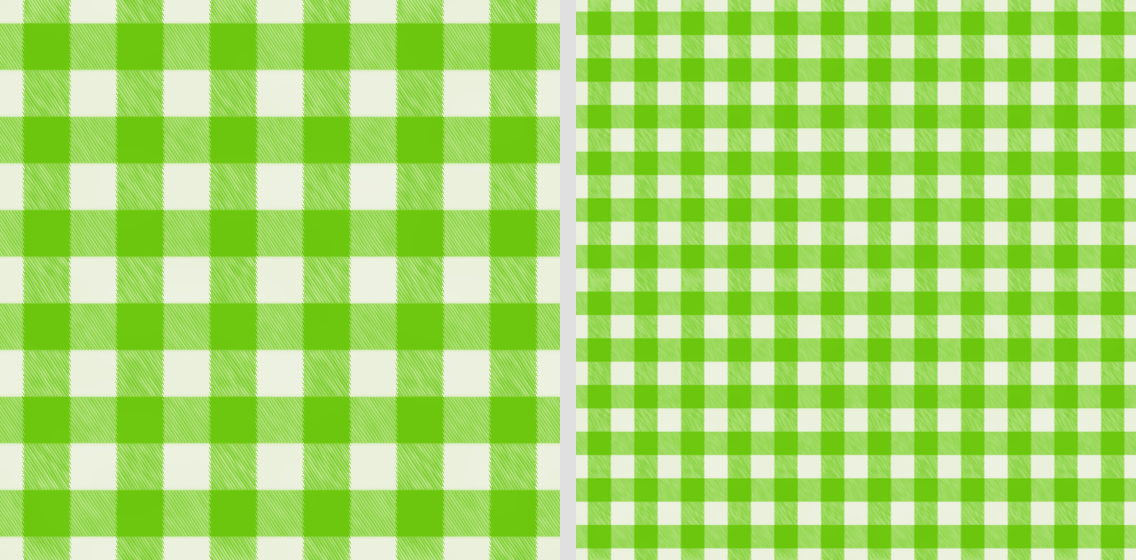
Left: one tile. Right: repeated 2 by 2.
Write a Shadertoy shader that draws this pattern.

```glsl
// Green and white gingham cloth: crossing bands give white, half-tone and solid squares.
// Half-tone squares carry steep twill threads with broken streaks; band edges are
// toothed by the same threads. All thread and noise counts wrap, so the cloth tiles.

#define REPEATS 6.0
#define THREADS vec2(30.0, 20.0)   // twill threads per repeat, across and down
#define STREAK_WRAP ivec2(60, 60)  // wrapping period of the streak lattice
#define TOOTH vec2(0.013, 0.004)   // edge raggedness of columns and rows
#define TWILL 0.62                 // contrast of the thread lines
#define BLEED 0.13                 // faint dye spread past the row edges
#define WHITE vec3(0.925, 0.943, 0.872)
#define SOLID vec3(0.425, 0.780, 0.055)
#define HALFTONE vec3(0.600, 0.850, 0.350)
#define PALE vec3(0.770, 0.910, 0.590)
#define DEEP vec3(0.485, 0.795, 0.170)

float hash(ivec2 cell) {
    uint h = uint(cell.x) * 1597334677u ^ uint(cell.y) * 3812015801u;
    h = (h ^ (h >> 15)) * 2246822519u;
    h = (h ^ (h >> 13)) * 3266489917u;
    return float((h ^ (h >> 16)) & 65535u) / 65535.0;
}

// Value noise whose lattice wraps after a whole number of cells.
float wrapNoise(vec2 p, ivec2 period) {
    ivec2 i = ivec2(floor(p));
    vec2 f = fract(p);
    f = f * f * (3.0 - 2.0 * f);
    ivec2 a = i % period, b = (i + 1) % period;
    return mix(mix(hash(a), hash(ivec2(b.x, a.y)), f.x),
               mix(hash(ivec2(a.x, b.y)), hash(b), f.x), f.y);
}

// Signed depth inside the centred dyed half of each repeat.
vec2 bandDepth(vec2 p) {
    return 0.25 - abs(fract(p) - 0.5);
}

void mainImage(out vec4 fragColor, in vec2 fragCoord) {
    vec2 p = fragCoord / iResolution.xy * REPEATS;
    vec2 pixel = REPEATS / iResolution.xy;

    // Twill threads, slanting down to the right
    float thread = dot(p, THREADS);
    float streak = wrapNoise(vec2(thread, p.y * 10.0), STREAK_WRAP) - 0.5;
    float drift = wrapNoise(p * 5.0, ivec2(30)) - 0.5;
    float wave = sin(6.2831853 * (thread + 0.35 * drift));
    float resolved = 1.0 - smoothstep(0.5, 0.9, length(THREADS * pixel));

    // Dyed bands with toothed edges
    vec2 depth = bandDepth(p) + TOOTH * (wave * resolved + streak);
    vec2 soft = pixel * 0.6 + vec2(0.003, 0.006);
    vec2 band = smoothstep(-soft, soft, depth);
    band.y = max(band.y, BLEED * smoothstep(-0.04, 0.0, depth.y));

    // Columns show coarse broken streaks, rows finer and paler lines
    float coarse = band.x * (1.0 - band.y);
    float tone = TWILL * wave * resolved * mix(0.65, 0.75, coarse);
    tone += streak * mix(0.45, 0.95, coarse) + 0.25 * drift;
    tone += mix(0.06, -0.04, coarse);
    vec3 twill = mix(HALFTONE, PALE, clamp(tone, 0.0, 1.0));
    twill = mix(twill, DEEP, clamp(-tone, 0.0, 1.0));

    // Slow unevenness of the plain squares
    float cloud = wrapNoise(p * 1.5, ivec2(9)) - 0.5;
    vec3 white = WHITE + vec3(0.014, 0.008, 0.028) * cloud;
    vec3 solid = SOLID + vec3(0.012, 0.010, 0.010) * cloud;

    vec3 color = mix(mix(white, twill, band.x), mix(twill, solid, band.x), band.y);
    fragColor = vec4(color, 1.0);
}
```
